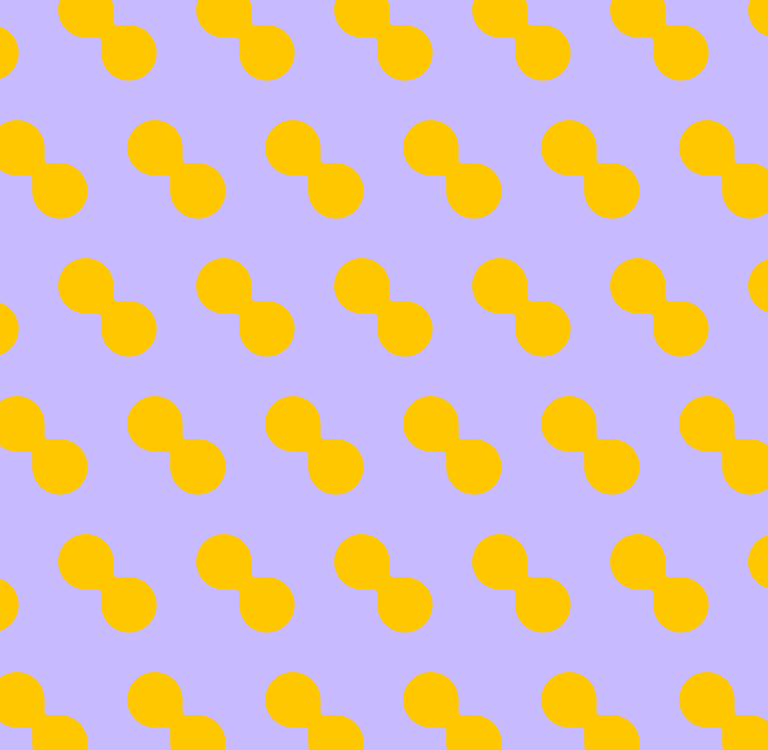
Give the GLSL for this pattern, as a Shadertoy shader.

```glsl
// Flat yellow dumbbells on lilac, set in staggered rows (half-brick repeat).
// Each dumbbell is two discs with one squared-off quadrant, facing each other
// and joined by a union whose inner corners are slightly rounded.

// Disc whose quadrant towards (+,+) is filled out to a square corner.
float teardrop(vec2 p, float radius) {
    float reach = min(p.x, p.y) > 0.0 ? max(p.x, p.y) : length(p);
    return reach - radius;
}

// Union of two distances with a circular fillet in the inner corners.
float filletUnion(float a, float b, float fillet) {
    return max(fillet, min(a, b)) - length(max(fillet - vec2(a, b), 0.0));
}

float dumbbell(vec2 p) {
    float upper = teardrop(p + 0.156, 0.2008);
    float lower = teardrop(0.156 - p, 0.2008);
    return filletUnion(upper, lower, 0.025);
}

void mainImage(out vec4 fragColor, in vec2 fragCoord) {
    // Cell units, measured down from the top left
    float pixel = 5.435 / iResolution.y;
    vec2 p = vec2(fragCoord.x, iResolution.y - fragCoord.y) * pixel;

    // Staggered repeat: odd rows shift by half a cell
    p -= vec2(0.778, 0.227);
    float row = floor(p.y + 0.5);
    p.x += 0.5 * mod(row, 2.0);
    vec2 cell = fract(p + 0.5) - 0.5;

    // Flat fill with a one-pixel soft edge
    float coverage = clamp(0.5 - dumbbell(cell) / pixel, 0.0, 1.0);
    vec3 lilac = vec3(0.78, 0.73, 1.0);
    vec3 yellow = vec3(1.0, 0.78, 0.0);
    fragColor = vec4(mix(lilac, yellow, coverage), 1.0);
}
```
